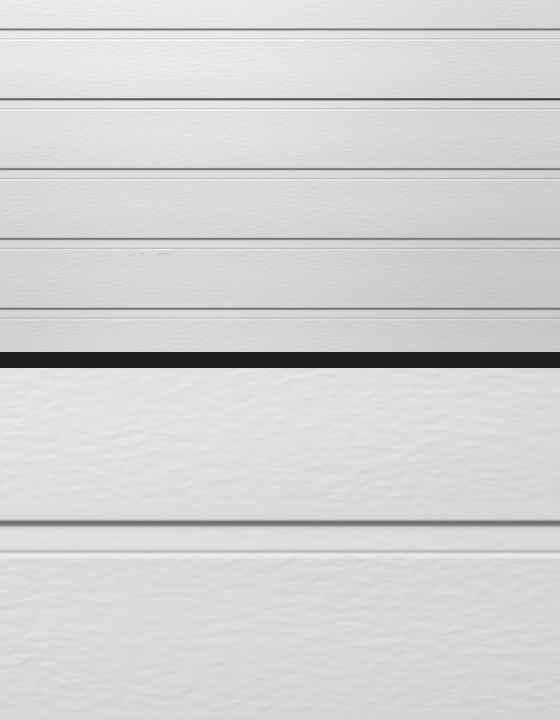
Top, the full canvas; bottom, a detail of the centre.
Give the GLSL for this texture, as a WebGL 2 fragment shader.

```glsl
#version 300 es
precision highp float;
// Pale embossed horizontal cladding boards with dark joints and fine ridges.

uniform vec2 u_resolution;
out vec4 fragColor;

vec2 hashGradient(vec2 cell) {
    vec3 h = fract(cell.xyx * vec3(0.1031, 0.1030, 0.0973));
    h += dot(h, h.yzx + 33.33);
    float angle = 6.2832 * fract((h.x + h.y) * h.z);
    return vec2(cos(angle), sin(angle));
}

float gradientNoise(vec2 p) {
    vec2 i = floor(p), f = fract(p);
    vec2 w = f * f * f * (f * (f * 6.0 - 15.0) + 10.0);
    vec2 e = vec2(0.0, 1.0);
    float low = mix(dot(hashGradient(i), f),
                    dot(hashGradient(i + e.yx), f - e.yx), w.x);
    float high = mix(dot(hashGradient(i + e), f - e),
                     dot(hashGradient(i + e.yy), f - e.yy), w.x);
    return mix(low, high, w.y);
}

// Height of the wood-like grain, stretched along the board
float grainHeight(vec2 p) {
    p.y += 0.006 * gradientNoise(p * vec2(14.0, 22.0));
    return gradientNoise(p * vec2(46.0, 120.0))
         + 0.6 * gradientNoise(p * vec2(95.0, 210.0) + 17.0);
}

// Soft horizontal line: 1 on its centre, 0 outside
float line(float d, float halfWidth) {
    float soft = max(0.0016, 0.75 / u_resolution.y);
    return 1.0 - smoothstep(halfWidth - soft, halfWidth + soft, abs(d));
}

void main() {
    vec2 uv = gl_FragCoord.xy / u_resolution;
    vec2 p = gl_FragCoord.xy / u_resolution.y;
    float down = 1.0 - p.y;

    // Board index and distance below its upper joint
    float pitch = 0.1984;
    float board = floor((down - 0.0637) / pitch);
    float d = down - 0.0837 - board * pitch;

    // Broad light from the upper left, fading to the right and the bottom
    float shade = 0.905 - 0.065 * smoothstep(0.0, 0.85, down);
    shade -= 0.055 * smoothstep(0.35, 1.0, uv.x);
    shade -= 0.025 * smoothstep(0.25, 0.0, uv.x) * down;
    shade += 0.012 * gradientNoise(vec2(uv.x * 2.0, board * 3.7 + 0.5));

    // Slight curve across each board face
    float face = smoothstep(0.026, 0.034, d);
    shade += face * 0.014 * (0.5 - abs(d - 0.1) / 0.09);

    // Embossed grain lit from above, weaker on the narrow lip
    float relief = grainHeight(p) - grainHeight(p + vec2(-0.0015, 0.0025));
    float patches = 0.8 + 0.5 * gradientNoise(p * vec2(5.0, 9.0));
    shade += relief * 0.036 * patches * mix(0.45, 1.0, face);

    // Lip between joint and ridge, then the ridge with its bright edge
    shade += 0.012 * smoothstep(0.004, 0.008, d) * (1.0 - face);
    shade = mix(shade, shade - 0.14, line(d - 0.0265, 0.0014));
    shade = mix(shade, shade + 0.06, line(d - 0.0305, 0.0022));

    // Dark joint with a soft shadow; the second joint is deeper to the right
    float deep = 1.0 - step(0.5, abs(board - 1.0));
    shade -= 0.07 * exp(-abs(d) * 260.0);
    float jointTone = 0.50 - deep * mix(0.10, 0.26, uv.x);
    shade = mix(shade, jointTone, line(d, 0.0028));
    shade -= 0.10 * line(d + 0.001, 0.0009);

    // Faint broken scratch on one board
    float along = smoothstep(0.36, 0.42, p.x) * smoothstep(0.50, 0.46, p.x);
    float broken = smoothstep(-0.15, 0.2, gradientNoise(vec2(p.x * 55.0, 4.3)));
    float scratch = line(down - 0.721 + 0.004 * (p.x - 0.43), 0.0012);
    shade -= 0.16 * scratch * along * broken;

    fragColor = vec4(vec3(clamp(shade, 0.0, 1.0)), 1.0);
}
```
